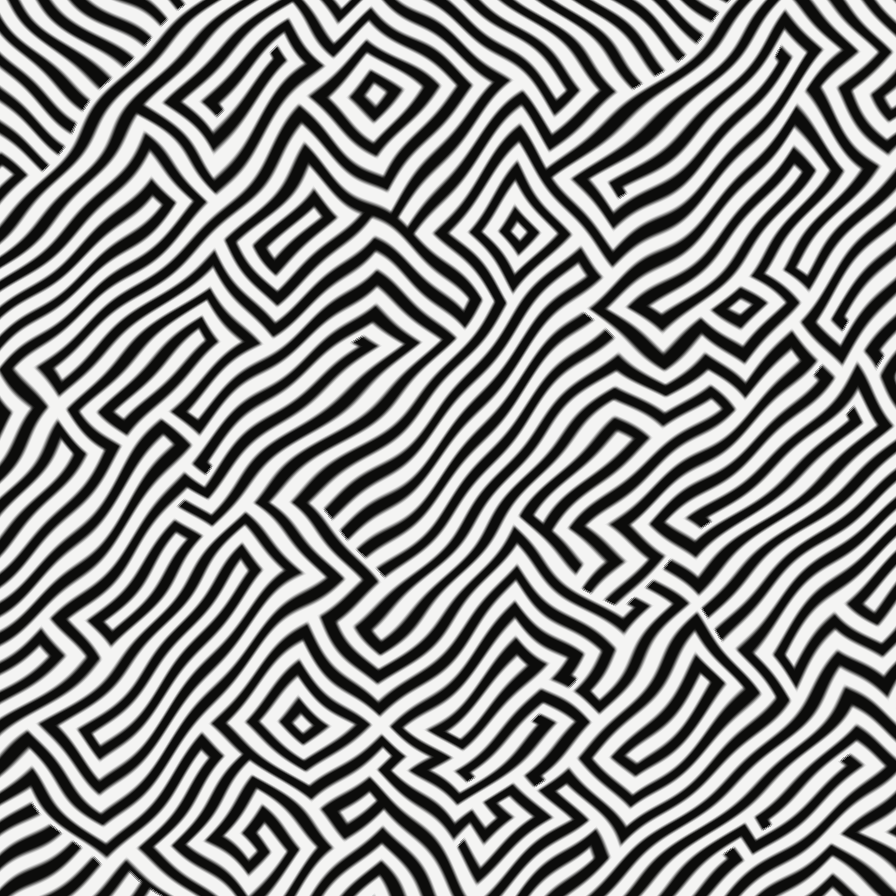
Give the GLSL for this pattern, as a Shadertoy shader.

```glsl
// Hand-inked diagonal maze of nested chevrons, bars, diamonds and square spirals.

#define STRIPES 36.5            // stripe periods across the canvas height
#define INK_SHARE 0.455         // inked part of each period
#define EDGE_SOFT 0.045         // half width of an edge, in periods
#define BLUR 0.05               // spread of the smoothing samples, in periods
#define WOBBLE 0.13             // unsteadiness of the hand, in periods
#define BEND 0.42               // slow bending of the lines, in periods
#define CELL vec2(10.0, 6.0)    // spacing of motifs along and across the main diagonal
#define BAR_SHARE 0.17          // motifs filled with rising bars
#define COMB_SHARE 0.12         // motifs filled with falling bars
#define SPIRAL_SHARE 0.30       // motifs wound as spirals
#define PAPER vec3(0.955, 0.955, 0.953)
#define INK vec3(0.046, 0.046, 0.042)

vec3 hash3(vec2 cell) {
    vec3 q = fract(cell.xyx * vec3(0.1031, 0.1030, 0.0973));
    q += dot(q, q.yxz + 33.33);
    return fract((q.xxy + q.yzz) * q.zyx);
}

// Layered sines: a slow bend plus a fine tremor.
vec2 handDrawn(vec2 p) {
    vec2 bend = sin(p.yx * vec2(0.43, 0.37) + 1.7 * sin(p * 0.21) + vec2(0.4, 2.1));
    vec2 tremor = sin(p.yx * vec2(1.37, 1.21) + 1.3 * sin(p * 0.83) + vec2(3.0, 1.0));
    return p + BEND * bend + WOBBLE * tremor;
}

// Distance from the middle of the nearest stripe, in periods.
// Motif centres lie on even lattice points, so stripes of neighbours join in mitres.
float stripeDistance(vec2 p) {
    vec2 home = floor(p / CELL);
    float nearest = 1e3, phase = 0.0;
    for (int j = -2; j <= 2; j++)
    for (int i = -2; i <= 2; i++) {
        vec2 cell = home + vec2(i, j);
        vec3 rnd = hash3(cell);
        float kind = rnd.z;
        vec2 q = p - cell * CELL - 2.0 * floor(rnd.xy * CELL * 0.5);

        // A one-period slip between the halves turns rings into a spiral.
        if (kind > 1.0 - SPIRAL_SHARE && q.y < 0.0) q.x -= 1.0;

        float halfLength = 2.0 * floor(3.0 * fract(kind * 37.0));
        float ring = max(abs(q.x) - halfLength, abs(q.y));
        if (ring < nearest) {
            nearest = ring;
            phase = kind < BAR_SHARE ? q.y
                  : kind < BAR_SHARE + COMB_SHARE ? q.x : ring;
        }
    }
    return abs(fract(phase) - 0.5);
}

void mainImage(out vec4 fragColor, in vec2 fragCoord) {
    // Rotated coordinates: x runs along the rising diagonal.
    vec2 uv = fragCoord / iResolution.y;
    vec2 p = vec2(uv.x + uv.y, uv.x - uv.y) * STRIPES * inversesqrt(2.0);
    float pixel = STRIPES / iResolution.y;

    vec2 w = handDrawn(p);
    float penHalf = 0.5 * INK_SHARE + 0.022 * sin(p.x * 0.71 + 2.0 * sin(p.y * 0.53));
    float soft = max(EDGE_SOFT, 0.5 * pixel);
    float spread = max(BLUR, 0.4 * pixel);

    // Average nearby samples so that stroke ends and joints are smooth too.
    float ink = 0.0;
    for (int j = -1; j <= 1; j++)
    for (int i = -1; i <= 1; i++) {
        float d = stripeDistance(w + spread * vec2(i, j));
        ink += 1.0 - smoothstep(penHalf - soft, penHalf + soft, d);
    }
    fragColor = vec4(mix(PAPER, INK, ink / 9.0), 1.0);
}
```
